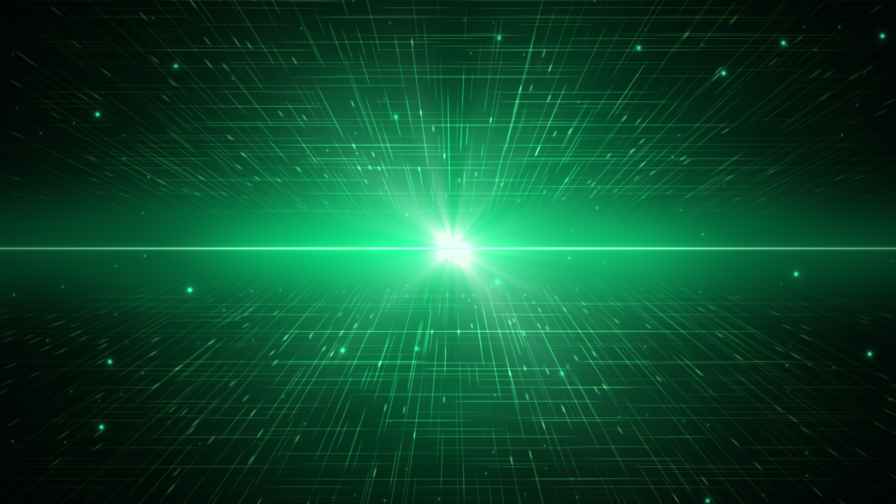
A Shadertoy shader for this background:

```glsl
float hash(vec2 p) {
    vec3 q = fract(p.xyx * vec3(0.1031, 0.1030, 0.0973));
    q += dot(q, q.yzx + 33.33);
    return fract((q.x + q.y) * q.z);
}

float noise(vec2 p) {
    vec2 i = floor(p), f = fract(p);
    f = f * f * (3.0 - 2.0 * f);
    return mix(mix(hash(i), hash(i + vec2(1, 0)), f.x),
               mix(hash(i + vec2(0, 1)), hash(i + vec2(1, 1)), f.x), f.y);
}

// Soft stroke that never gets thinner than a pixel
float stroke(float dist, float width) {
    float w = max(width, 0.7 / iResolution.y);
    return exp(-dist * dist / (w * w));
}

// Broken lines running along x
float crossLines(vec2 p) {
    float sum = 0.0;
    for (float i = 0.0; i < 3.0; i++) {
        float freq = 34.0 + 13.0 * i;
        float row = floor(p.y * freq) + 100.0 + 200.0 * i;
        float dist = (fract(p.y * freq) - 0.3 - 0.4 * hash(vec2(row, 3.0))) / freq;
        float run = noise(vec2(p.x * 6.5 + 90.0 * hash(vec2(row, 8.0)) + 20.0, row));
        sum += stroke(dist, 0.0013) * smoothstep(0.42, 0.75, run) * hash(vec2(row, 5.0));
    }
    return sum;
}

// Lines sloping towards the centre: x = long lines, y = short bright dashes
vec2 depthLines(vec2 p) {
    vec2 sum = vec2(0);
    float depth = abs(p.y) + 0.2;
    float u = p.x / depth;
    float toScreen = depth / sqrt(1.0 + u * u);
    float side = p.y > 0.0 ? 0.0 : 500.0;
    for (float i = 0.0; i < 3.0; i++) {
        float freq = 10.0 + 4.0 * i;
        float lane = floor(u * freq) + 150.0 + side + 1000.0 * i;
        float rnd = hash(vec2(lane, 2.0));
        float dist = (fract(u * freq) - 0.25 - 0.5 * rnd) / freq * toScreen;
        float run = noise(vec2(log(depth) * 9.0 + 60.0 * rnd + 20.0, lane));
        sum.x += stroke(dist, 0.0016) * smoothstep(0.4, 0.8, run) * (0.3 + 0.7 * rnd);

        float t = log(depth) * 13.0 + 9.0 * rnd + 40.0;
        float lit = step(0.93, hash(vec2(lane, floor(t))));
        float span = smoothstep(0.2, 0.4, fract(t)) * smoothstep(0.7, 0.5, fract(t));
        sum.y += stroke(dist, 0.0021) * lit * span;
    }
    return sum;
}

// Scattered sparks with a small halo
float sparks(vec2 p, float cells, float chance, float size) {
    vec2 id = floor(p * cells) + 50.0;
    vec2 pos = 0.25 + 0.5 * vec2(hash(id), hash(id + 17.0));
    float dist = length(fract(p * cells) - pos) / cells;
    float strength = step(1.0 - chance, hash(id + 41.0)) * (0.4 + 0.6 * hash(id + 73.0));
    float halo = 0.3 * exp(-dist / (size * 2.0)) * smoothstep(0.25, 0.0, dist * cells);
    return strength * (stroke(dist, size) + halo);
}

void mainImage(out vec4 fragColor, in vec2 fragCoord) {
    vec2 p = (fragCoord - vec2(0.505, 0.507) * iResolution.xy) / iResolution.y;
    float r = length(p);
    float height = abs(p.y);

    // Wide central glow and the band along the horizon
    float glow = 0.66 * exp(-pow(length(p / vec2(0.48, 0.37)), 1.8));
    float band = 0.27 * exp(-pow(height / 0.11, 2.0) - 0.5 * p.x * p.x);
    float light = glow + band;
    light *= 0.88 + 0.24 * noise(p * vec2(5.0, 9.0) + 30.0);
    vec3 col = vec3(0.002, 0.012, 0.006) + vec3(0.03, 1.0, 0.56) * light;

    // Perspective grid above and below the horizon
    float open = smoothstep(0.04, 0.2, height);
    float reach = exp(-pow(abs(p.x) / 0.75, 4.0));
    vec2 beams = depthLines(p);
    float gridLight = (0.11 + 0.4 * glow) * open;
    vec3 gridTint = mix(vec3(0.45, 1.0, 0.3), vec3(0.35, 1.0, 0.6), smoothstep(0.0, 0.3, glow));
    col += gridTint * gridLight * reach * (beams.x * 1.1 + crossLines(p) * 1.1);
    col += vec3(0.6, 0.95, 0.65) * beams.y * open * (0.22 + 0.5 * glow) * (0.3 + 0.7 * reach);

    // Sparks
    col += vec3(0.2, 0.85, 0.6) * sparks(p, 6.5, 0.22, 0.0042);
    col += vec3(0.15, 0.65, 0.4) * 0.5 * sparks(p + 3.0, 19.0, 0.16, 0.0018);

    // Flare: soft pale rays, strongest along the falling diagonal, then the core
    vec2 dir = p / max(r, 0.0001);
    float rays = pow(noise(dir * 4.0 + 20.0), 2.0) + 0.4 * pow(noise(dir * 11.0 + 60.0), 2.0);
    float diagonal = pow(abs(dot(dir, normalize(vec2(1.0, -0.8)))), 14.0);
    float flare = (0.5 * rays + 0.35 * diagonal) * exp(-r * 7.0);
    flare += 0.75 * exp(-r * r / 0.0018) + 0.4 * exp(-r * 13.0);
    col = mix(col, vec3(0.9, 1.0, 0.94), clamp(flare, 0.0, 1.0));

    // Horizon line
    float fade = 0.35 + 0.65 * exp(-p.x * p.x * 3.0);
    col = mix(col, vec3(0.75, 1.0, 0.85), 0.9 * fade * stroke(p.y, 0.0022));
    col += vec3(0.05, 0.16, 0.1) * fade * exp(-height / 0.008);

    fragColor = vec4(clamp(col, 0.0, 1.0), 1.0);
}
```
